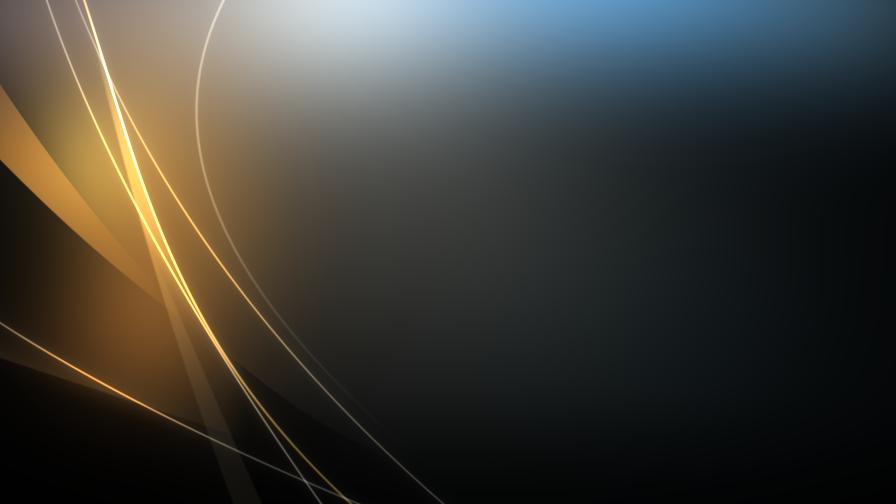
Reproduce this background procedurally as a Shadertoy shader.

```glsl
float glow(vec2 p, vec2 centre, vec2 radius) {
    vec2 d = (p - centre) / radius;
    return exp(-dot(d, d));
}

// Cubic sweep: x as a function of the depth t below the top edge
float sweep(float t, vec4 k) {
    return k.x + t * (k.y + t * (k.z + t * k.w));
}

// Signed distance to a sweep, positive on its right side
float side(vec2 p, vec4 k) {
    float t = 1.0 - p.y;
    float slope = k.y + t * (2.0 * k.z + 3.0 * t * k.w);
    return (p.x - sweep(t, k)) / sqrt(1.0 + slope * slope);
}

// Thin bright core with a soft halo
float strand(vec2 p, vec4 k, float width) {
    float d = abs(side(p, k));
    float px = 0.6 / iResolution.y;
    float core = 1.0 - smoothstep(max(width - px, 0.0), width + 2.0 * px, d);
    return core + 0.16 * exp(-d / 0.008);
}

float edge(float d) {
    float soft = 1.5 / iResolution.y;
    return smoothstep(-soft, soft, d);
}

void mainImage(out vec4 fragColor, in vec2 fragCoord) {
    vec2 p = fragCoord / iResolution.y;
    p.x *= 16.0 * iResolution.y / (9.0 * iResolution.x);
    float t = 1.0 - p.y;

    // Cool light along the top and grey haze in the middle
    vec3 col = vec3(0.010, 0.013, 0.014);
    col += vec3(0.28, 0.50, 0.68) * glow(p, vec2(1.22, 1.06), vec2(0.42, 0.22));
    col += vec3(0.68, 0.70, 0.71) * glow(p, vec2(0.64, 1.04), vec2(0.36, 0.27));
    col += vec3(0.30, 0.27, 0.28) * glow(p, vec2(0.08, 1.00), vec2(0.30, 0.20));
    col += vec3(0.12, 0.17, 0.20) * glow(p, vec2(1.70, 1.00), vec2(0.30, 0.20));
    col += vec3(0.20, 0.195, 0.18) * glow(p, vec2(0.80, 0.62), vec2(0.50, 0.42));
    col += vec3(0.03, 0.05, 0.06) * glow(p, vec2(1.30, 0.40), vec2(0.45, 0.40));

    // Borders of the broad warm ribbons
    float upper = edge(p.y - (0.833 - 1.5 * p.x + 0.7 * p.x * p.x));
    float lower = edge(p.y - (0.683 - 1.02 * p.x + 0.4 * p.x * p.x));
    float band = lower * (1.0 - upper);

    // Amber light, cut by the ribbon borders
    vec3 warm = vec3(0.50, 0.32, 0.11) * glow(p, vec2(0.28, 0.61), vec2(0.25, 0.33));
    warm += vec3(0.24, 0.23, 0.11) * glow(p, vec2(0.18, 0.68), vec2(0.13, 0.15)) * mix(0.65, 1.0, upper);
    warm += vec3(0.38, 0.24, 0.09) * glow(p, vec2(0.02, 0.67), vec2(0.20, 0.20)) * band;
    warm *= mix(mix(0.25, 1.0, smoothstep(0.0, 0.42, p.x)), 1.0, lower);
    warm += vec3(0.21, 0.12, 0.045) * glow(p, vec2(0.25, 0.33), vec2(0.18, 0.17));
    col += warm;

    // Shadows beneath the low veil and right of the crossing
    float veil = p.y - (0.29 - 0.33 * p.x);
    float veilFade = 1.0 - smoothstep(0.25, 0.55, p.x);
    col *= 1.0 - 0.5 * (1.0 - smoothstep(-0.05, 0.03, veil)) * veilFade;
    col += vec3(0.10, 0.075, 0.045) * edge(veil) * exp(-max(veil, 0.0) / 0.04) * veilFade;
    col *= 1.0 - 0.35 * (1.0 - upper) * smoothstep(0.44, 0.50, p.x) * (1.0 - smoothstep(0.6, 0.9, p.x));
    col *= mix(0.35, 1.0, smoothstep(-0.05, 0.25, p.y));

    // Sweeping curves
    vec4 leftArc = vec4(0.0926, 0.34, 0.25, -0.045);
    vec4 mainArc = vec4(0.167, 0.33, -0.16, 0.36);
    vec4 rightArc = vec4(0.15, 0.40, 0.24, 0.09);
    vec4 paleArc = vec4(0.444, -0.50, 1.20, -0.20);
    vec4 lowArc = vec4(-0.50, 0.012, 1.20, 0.0);
    vec4 fanLeft = vec4(0.168, 0.22, 0.075, 0.0);
    vec4 fanRight = vec4(0.10, 0.39, 0.03, 0.0);

    // Translucent fans
    float inFan = edge(side(p, fanLeft));
    float litFan = inFan * edge(-side(p, mainArc));
    col += vec3(0.30, 0.25, 0.12) * litFan * exp(-pow((t - 0.36) / 0.20, 2.0));
    float dimFan = inFan * edge(-side(p, fanRight));
    col += vec3(0.055, 0.05, 0.04) * dimFan * smoothstep(0.45, 0.65, t);

    // Light strands, brightest where they gather
    float gather = exp(-pow((t - 0.50) / 0.28, 2.0));
    float flare = exp(-pow((t - 0.22) / 0.20, 2.0));
    vec3 gold = vec3(1.0, 0.76, 0.38);
    vec3 pale = vec3(0.75, 0.74, 0.68);
    col += mix(pale, gold, gather) * strand(p, leftArc, 0.0012) * (0.30 + 0.50 * gather);
    col += mix(gold, vec3(1.0, 0.95, 0.82), flare) * strand(p, mainArc, 0.0016) * (0.28 + 0.50 * max(gather, flare));
    col += mix(pale, gold, gather) * strand(p, rightArc, 0.0011) * (0.22 + 0.30 * gather);
    col += pale * strand(p, paleArc, 0.0018) * 0.22 * (1.0 - smoothstep(0.25, 0.95, t));
    float ember = exp(-pow((p.x - 0.20) / 0.18, 2.0));
    col += mix(pale, vec3(1.0, 0.66, 0.28), ember) * strand(p, lowArc, 0.0012) * (0.24 + 0.50 * ember);

    fragColor = vec4(clamp(col, 0.0, 1.0), 1.0);
}
```
